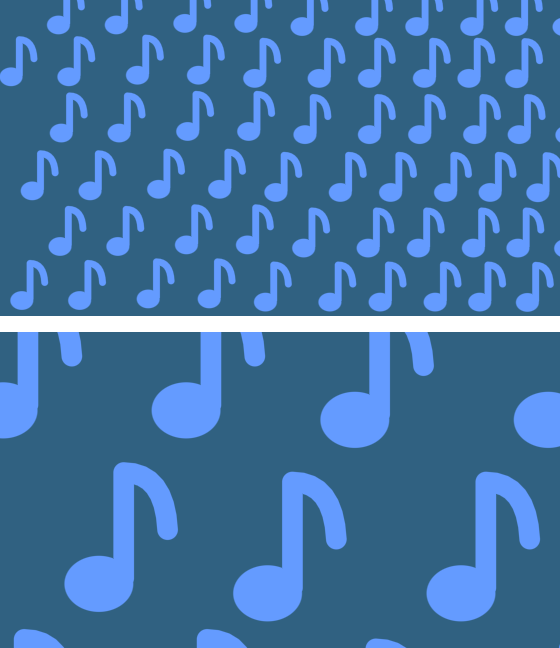
Top: the whole. Bottom: its middle third, enlarged.
This pattern is drawn by a WebGL 2 fragment shader. Its source:

```glsl
#version 300 es
precision highp float;
// Staggered rows of light blue eighth notes on a flat slate blue ground.

uniform vec2 u_resolution;
out vec4 fragColor;

const vec3 GROUND = vec3(0.188, 0.380, 0.506);
const vec3 NOTE_BLUE = vec3(0.392, 0.608, 1.0);

const int COLUMNS = 10;
const int ROWS = 6;
const int FLAG_STEPS = 8;

// Uneven spacing, in canvas heights; rows run from top to bottom.
const float COLUMN_X[COLUMNS] = float[](
    0.0, 0.183, 0.400, 0.593, 0.771, 0.975, 1.134, 1.308, 1.449, 1.600);
const float COLUMN_LIFT[COLUMNS] = float[](
    0.0, 0.0, 0.005, 0.005, -0.005, -0.005, -0.005, -0.005, -0.005, -0.006);
const float ROW_SHIFT[ROWS] = float[](0.185, 0.035, 0.194, 0.102, 0.190, 0.069);
const float ROW_Y[ROWS] = float[](0.921, 0.757, 0.579, 0.396, 0.220, 0.049);

float segmentDistance(vec2 p, vec2 a, vec2 b) {
    vec2 pa = p - a;
    vec2 ba = b - a;
    return length(pa - ba * clamp(dot(pa, ba) / dot(ba, ba), 0.0, 1.0));
}

float ellipseDistance(vec2 p, vec2 radii) {
    return (length(p / radii) - 1.0) * min(radii.x, radii.y);
}

vec2 bezier(vec2 a, vec2 b, vec2 c, float t) {
    return mix(mix(a, b, t), mix(b, c, t), t);
}

// Distance to a curved stroke, approximated by short segments.
float curveDistance(vec2 p, vec2 a, vec2 b, vec2 c) {
    float d = 1e3;
    vec2 from = a;
    for (int i = 1; i <= FLAG_STEPS; i++) {
        vec2 to = bezier(a, b, c, float(i) / float(FLAG_STEPS));
        d = min(d, segmentDistance(p, from, to));
        from = to;
    }
    return d;
}

// Note with its head centred on the origin.
float noteDistance(vec2 p, vec2 headRadii, float strokeRadius) {
    vec2 stemBase = vec2(0.0262, 0.006);
    vec2 stemTop = vec2(0.0262, 0.1174);
    vec2 flagBend = vec2(0.0694, 0.1174);
    vec2 flagTip = vec2(0.0725, 0.0572);
    float strokes = min(segmentDistance(p, stemBase, stemTop),
                        curveDistance(p, stemTop, flagBend, flagTip));
    return min(ellipseDistance(p, headRadii), strokes - strokeRadius);
}

void main() {
    vec2 p = gl_FragCoord.xy / u_resolution.y;
    float pixel = 1.0 / u_resolution.y;

    // Nearest note over the whole grid
    float d = 1e3;
    for (int row = 0; row < ROWS; row++) {
        for (int col = 0; col < COLUMNS; col++) {
            vec2 head = vec2(COLUMN_X[col] + ROW_SHIFT[row],
                             ROW_Y[row] + COLUMN_LIFT[col]);
            vec2 local = p - head;
            // Skip notes too far away to touch this point
            if (length(local - vec2(0.02, 0.045)) < 0.12) {
                d = min(d, noteDistance(local, vec2(0.0363, 0.0296), 0.0109));
            }
        }
    }

    float coverage = 1.0 - smoothstep(-0.75 * pixel, 0.75 * pixel, d);
    fragColor = vec4(mix(GROUND, NOTE_BLUE, coverage), 1.0);
}
```
